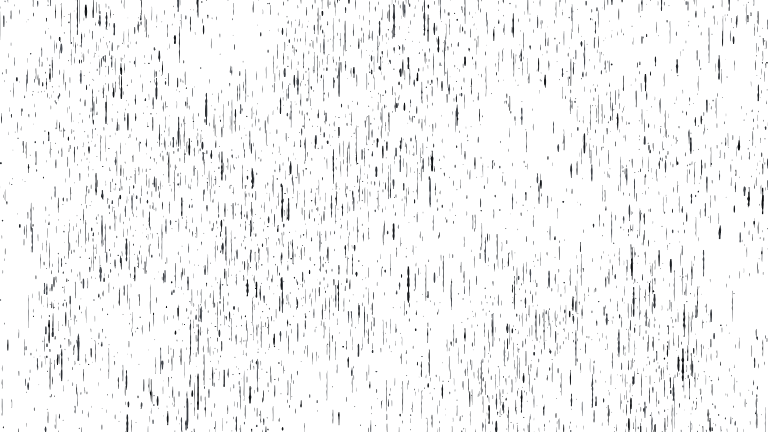
Reproduce this texture procedurally as a Shadertoy shader.

```glsl
// Short dark vertical streaks and flecks scattered thinly over white paper.

float hash(vec2 p) {
    return fract(sin(dot(p, vec2(127.1, 311.7))) * 43758.5453);
}

float noise(vec2 p) {
    vec2 i = floor(p), f = fract(p);
    f = f * f * (3.0 - 2.0 * f);
    return mix(mix(hash(i), hash(i + vec2(1, 0)), f.x),
               mix(hash(i + vec2(0, 1)), hash(i + vec2(1, 1)), f.x), f.y);
}

// Share of a pixel centred at d that lies within -halfSize..halfSize
float coverage(float d, float halfSize, float pixel) {
    float low = max(d - 0.5 * pixel, -halfSize);
    float high = min(d + 0.5 * pixel, halfSize);
    return clamp((high - low) / pixel, 0.0, 1.0);
}

// One streak at most per cell; lengths and widths run from .x to .y
vec3 streaks(vec2 p, vec2 cell, float chance, vec2 lengths, vec2 widths, float seed) {
    float pixel = 1.0 / iResolution.y;
    vec3 light = vec3(1.0);
    for (int k = -1; k <= 1; k++) {
        // Each column is shifted so that no rows show
        float column = floor(p.x / cell.x) + float(k);
        float shift = hash(vec2(column, seed)) * cell.y;
        float row = floor((p.y + shift) / cell.y);
        vec2 id = vec2(column, row) + seed * 17.3;
        vec2 middle = vec2(column + 0.5, row + 0.5) * cell - vec2(0.0, shift);

        // Loose clumps and bare patches
        float density = mix(0.2, 1.8, noise(middle * vec2(9.0, 5.0) + 3.7));
        if (hash(id) > chance * density) continue;

        float len = mix(lengths.x, lengths.y, pow(hash(id + 41.3), 2.5));
        float width = mix(widths.x, widths.y, pow(hash(id + 73.9), 3.0));
        middle.x += (hash(id + 11.7) - 0.5) * cell.x;
        middle.y += (hash(id + 29.1) - 0.5) * (cell.y - len);
        vec2 d = p - middle;

        // Ragged sides, tapered ends
        float rough = noise(vec2(p.y * 150.0, column + seed));
        float taper = 1.0 - 0.4 * pow(min(abs(d.y) / (0.5 * len), 1.0), 2.0);
        width *= mix(0.5, 1.5, rough) * taper;
        d.x += (rough - 0.5) * 0.0006;

        float amount = coverage(d.x, 0.5 * width, pixel) * coverage(d.y, 0.5 * len, pixel);
        vec3 ink = mix(vec3(0.05, 0.06, 0.07), vec3(0.30, 0.32, 0.35), hash(id + 57.3));
        light *= mix(vec3(1.0), ink, amount);
    }
    return light;
}

void mainImage(out vec4 fragColor, in vec2 fragCoord) {
    vec2 p = fragCoord / iResolution.y;
    vec3 color = vec3(1.0);

    // Long strokes, short strokes, then specks
    color *= streaks(p, vec2(0.012, 0.100), 0.42, vec2(0.020, 0.085), vec2(0.0011, 0.0046), 1.0);
    color *= streaks(p, vec2(0.008, 0.045), 0.36, vec2(0.008, 0.040), vec2(0.0009, 0.0036), 2.0);
    color *= streaks(p, vec2(0.009, 0.020), 0.19, vec2(0.002, 0.010), vec2(0.0009, 0.0032), 3.0);

    fragColor = vec4(color, 1.0);
}
```
